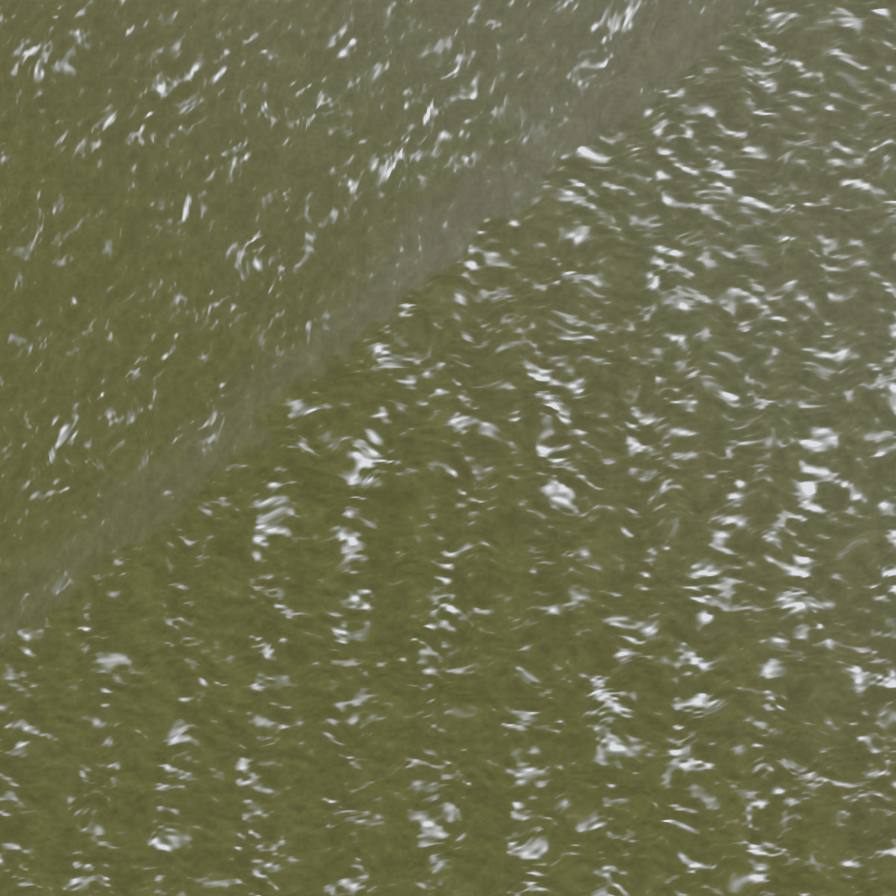
This texture is drawn by a WebGL 2 fragment shader. Its source:

```glsl
#version 300 es
precision highp float;
// Sunlit olive water: a diagonal calm seam parts soft oblique ripples (upper left)
// from steep, sharp-edged ripple bands (lower right). Stretched noise gives small
// wavelets; a slowly varying bias decides where they catch the sun as glints.

uniform vec2 u_resolution;
out vec4 fragColor;

// Colours
const vec3 OLIVE = vec3(0.395, 0.395, 0.238);
const vec3 HAZE  = vec3(0.445, 0.445, 0.365);
const vec3 SHEEN = vec3(0.505, 0.515, 0.465);
const vec3 LIGHT = vec3(0.645, 0.650, 0.630);
const vec3 GLINT = vec3(0.860, 0.875, 0.890);

// Seam: a point on it and the unit normal towards the upper left
const vec2 SEAM_POINT = vec2(0.417, 0.630);
const vec2 SEAM_NORMAL = vec2(-0.656, 0.755);
const float CALM_WIDTH = 0.085;

// Ripple bands
const float STEEP_SPACING = 0.097;
const float STEEP_SLANT = 0.09;
const float STEEP_OFFSET = 0.445;
const float OBLIQUE_SPACING = 0.105;

// Wavelets: length, thickness and direction on either side of the seam
const vec2 STEEP_WAVELET = vec2(0.0185, 0.0080);
const vec2 OBLIQUE_WAVELET = vec2(0.0150, 0.0080);
const float STEEP_ANGLE = -0.25;
const float OBLIQUE_ANGLE = 0.85;
const float NOISE_DEVIATION = 0.158;
const float GRAIN = 0.022;

float hash(vec2 p) {
    return fract(sin(dot(p, vec2(127.1, 311.7))) * 43758.5453);
}

float noise(vec2 p) {
    vec2 i = floor(p), f = fract(p);
    f = f * f * (3.0 - 2.0 * f);
    return mix(mix(hash(i), hash(i + vec2(1, 0)), f.x),
               mix(hash(i + vec2(0, 1)), hash(i + vec2(1, 1)), f.x), f.y);
}

vec2 rotate(vec2 p, float angle) {
    float c = cos(angle), s = sin(angle);
    return vec2(c * p.x + s * p.y, c * p.y - s * p.x);
}

// Wavelet height, centred on zero with unit deviation
float wavelets(vec2 p, vec2 size, float angle) {
    float coarse = noise(rotate(p, angle) / size + 31.0);
    float fine = noise(rotate(p, angle + 0.4) / size * 2.1 + 77.0);
    return (0.65 * coarse + 0.35 * fine - 0.5) / NOISE_DEVIATION;
}

// Band with a sharp left edge and a long fade to the right
float steepBand(vec2 p) {
    float wobble = 0.035 * (noise(p * vec2(5.0, 9.0)) - 0.5)
                 + 0.016 * (noise(p * vec2(20.0, 38.0)) - 0.5);
    float f = fract((p.x - STEEP_SLANT * p.y - STEEP_OFFSET + wobble) / STEEP_SPACING);
    return smoothstep(0.0, 0.14, f) * (1.0 - smoothstep(0.25, 0.95, f));
}

// Soft crests running up to the right
float obliqueBand(vec2 p) {
    float across = dot(p, vec2(-0.69, 0.72)) + 0.06 * (noise(p * 7.0 + 5.0) - 0.5);
    return 0.5 + 0.5 * cos(6.28318 * across / OBLIQUE_SPACING);
}

void main() {
    vec2 uv = gl_FragCoord.xy / min(u_resolution.x, u_resolution.y);

    // Seam with a ragged edge, and the calm strip above it
    float ragged = 0.035 * (noise(uv * 24.0) - 0.5) + 0.015 * (noise(uv * 70.0) - 0.5);
    float seam = dot(uv - SEAM_POINT, SEAM_NORMAL) + ragged;
    float oblique = smoothstep(-0.008, 0.008, seam);
    float calm = oblique * (1.0 - smoothstep(0.3 * CALM_WIDTH, CALM_WIDTH, seam));

    // Sun strength grows to the upper right; patches break up the bands
    float sun = smoothstep(0.35, 1.75, uv.x + 0.9 * uv.y);
    float patches = 0.6 * noise(uv * 15.0 + 9.0) + 0.4 * noise(uv * 37.0 + 3.0) - 0.5;

    // Bias: how readily wavelets turn into glints
    float steepBias = -1.25 + mix(1.35, 0.8, sun) * steepBand(uv) + 1.25 * sun;
    float obliqueBias = -1.0 + 0.75 * obliqueBand(uv) + 0.55 * sun - 0.75 * calm;
    float bias = mix(steepBias, obliqueBias, oblique) + 1.3 * patches;

    // Wavelets, gently bent so that their directions vary
    vec2 bend = vec2(noise(uv * 28.0 + 11.0), noise(uv * 28.0 + 53.0)) - 0.5;
    vec2 p = uv + 0.016 * bend;
    float height = mix(wavelets(p, STEEP_WAVELET, STEEP_ANGLE),
                       wavelets(p, OBLIQUE_WAVELET, OBLIQUE_ANGLE), oblique);
    float shine = height + bias;

    // Water body: haze, wavelet shading and fine grain
    float haze = 0.75 * smoothstep(0.75, 1.75, uv.x + uv.y)
               + (0.15 + 0.5 * uv.y) * calm + 0.2 * oblique * uv.y;
    vec3 colour = mix(OLIVE, HAZE, clamp(haze, 0.0, 1.0));
    colour *= 1.0 + mix(0.045, 0.025, oblique) * clamp(height, -2.0, 1.5);
    colour += GRAIN * (noise(uv * 300.0) + noise(uv * 170.0 + 19.0) - 1.0);

    // Sheen, light and glint as the shine rises
    colour = mix(colour, SHEEN, 0.9 * smoothstep(0.45, 1.35, shine));
    colour = mix(colour, LIGHT, smoothstep(1.15, 1.85, shine));
    colour = mix(colour, GLINT, smoothstep(1.75, 2.65, shine));

    fragColor = vec4(colour, 1.0);
}
```
